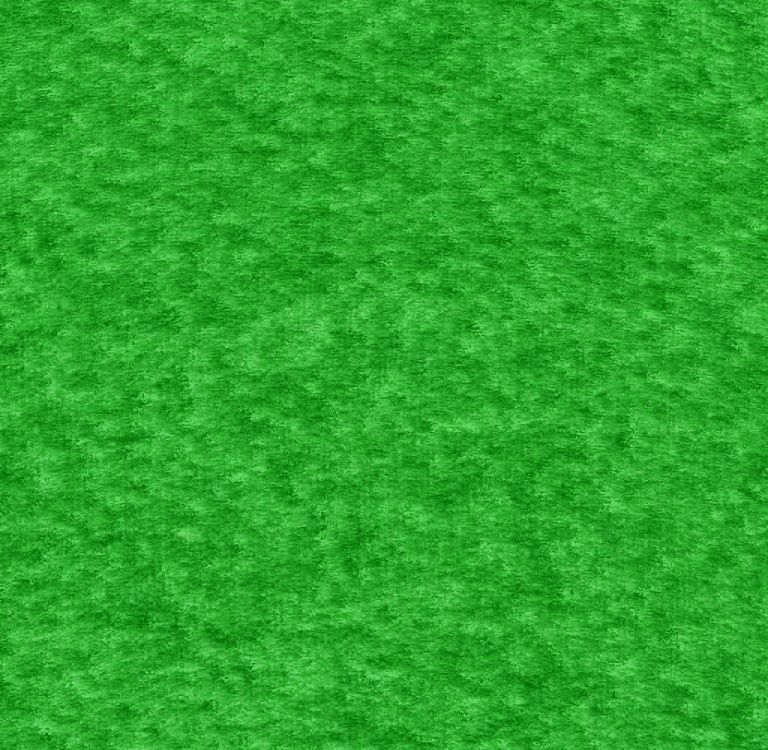
Give the GLSL for this texture, as a WebGL 2 fragment shader.

```glsl
#version 300 es
precision highp float;
// Dense mown turf seen from above: small dark and light tufts with ragged sides.
// Layers of stretched value noise, displaced sideways by thin blade streaks,
// are summed to one tone, which is then mapped to a ramp of greens.

uniform vec2 u_resolution;
out vec4 fragColor;

// Cells per canvas height, across and along the blades
const vec2 PATCH_FREQ  = vec2(15.0, 19.0);
const vec2 CLUMP_FREQ  = vec2(46.0, 60.0);
const vec2 TUFT_FREQ   = vec2(88.0, 145.0);
const vec2 STREAK_FREQ = vec2(165.0, 420.0);
const vec2 FRAY_FREQ   = vec2(210.0, 460.0);
const float GRAIN_FREQ = 500.0;

// Strength of each layer in the tone
const float PATCH_GAIN  = 0.55;
const float CLUMP_GAIN  = 2.0;
const float TUFT_GAIN   = 2.1;
const float STREAK_GAIN = 1.9;
const float GRAIN_GAIN  = 1.85;

const float LAY_CURVE = 0.14;               // bend of the blade direction
const float SKEW = 0.4;                     // slant of the noise cells
const vec2 RAGGED = vec2(0.034, 0.007);     // displacement of tuft edges

const float GREEN_MEAN = 0.652;
const float GREEN_SPREAD = 0.086;
const float GREEN_LOW = 0.36;
const float GREEN_HIGH = 0.84;
const float PALLOR_SPREAD = 0.06;           // random greyness of the blades
const float GLINT = 0.12;                   // pale tips

float hash(vec2 p) {
    return fract(sin(dot(p, vec2(127.1, 311.7))) * 43758.5453);
}

// Value noise centred on zero
float noise(vec2 p) {
    vec2 cell = floor(p);
    vec2 f = p - cell;
    f = f * f * (3.0 - 2.0 * f);
    float low  = mix(hash(cell), hash(cell + vec2(1.0, 0.0)), f.x);
    float high = mix(hash(cell + vec2(0.0, 1.0)), hash(cell + vec2(1.0)), f.x);
    return mix(low, high, f.y) - 0.5;
}

vec2 slant(vec2 p, float amount) {
    return vec2(p.x + amount * p.y, p.y);
}

// Summed layers, close to zero mean and unit deviation
float turfTone(vec2 uv, vec2 lay, float grain, float speck) {
    float streak = noise(lay * STREAK_FREQ + 31.0);
    float fray = noise(lay * FRAY_FREQ + 57.0);
    vec2 ragged = lay + RAGGED * vec2(mix(fray, grain, 0.45), mix(streak, speck, 0.5));

    float tone = PATCH_GAIN * noise(slant(uv, -SKEW) * PATCH_FREQ + 5.0);
    tone += CLUMP_GAIN * noise(slant(ragged, SKEW) * CLUMP_FREQ + 11.0);
    tone += TUFT_GAIN * noise(slant(ragged, -SKEW) * TUFT_FREQ + 83.0);
    tone += STREAK_GAIN * streak;
    tone += GRAIN_GAIN * grain;
    return tone;
}

// Green ramp: deep and saturated in shade, paler in light
vec3 turfColor(float tone, float pallor) {
    float green = clamp(GREEN_MEAN + GREEN_SPREAD * tone, GREEN_LOW, GREEN_HIGH);
    float x = max((green - 0.42) / 0.35, 0.0);
    float grey = 0.02 + 0.12 * x + 0.15 * x * x;
    grey = max(grey + pallor * min(x, 1.0), 0.0);
    return vec3(grey, green, grey);
}

void main() {
    vec2 uv = gl_FragCoord.xy / u_resolution.y;
    float aspect = u_resolution.x / u_resolution.y;

    // Blades rise on the left side and fall on the right
    float side = uv.x - 0.5 * aspect;
    vec2 lay = vec2(uv.x, uv.y + LAY_CURVE * side * side);

    // Fine grain
    vec2 grainPos = uv * GRAIN_FREQ - 0.5;
    float grain = noise(grainPos + 3.0);
    float speck = noise(grainPos + 719.0);

    // Tone and pale tips
    float tone = turfTone(uv, lay, grain, speck);
    float glint = smoothstep(0.42, 0.5, speck) * smoothstep(-0.2, 1.2, tone);
    float pallor = PALLOR_SPREAD * (speck + noise(lay * TUFT_FREQ + 211.0));
    fragColor = vec4(turfColor(tone + 0.4 * glint, pallor + GLINT * glint), 1.0);
}
```
